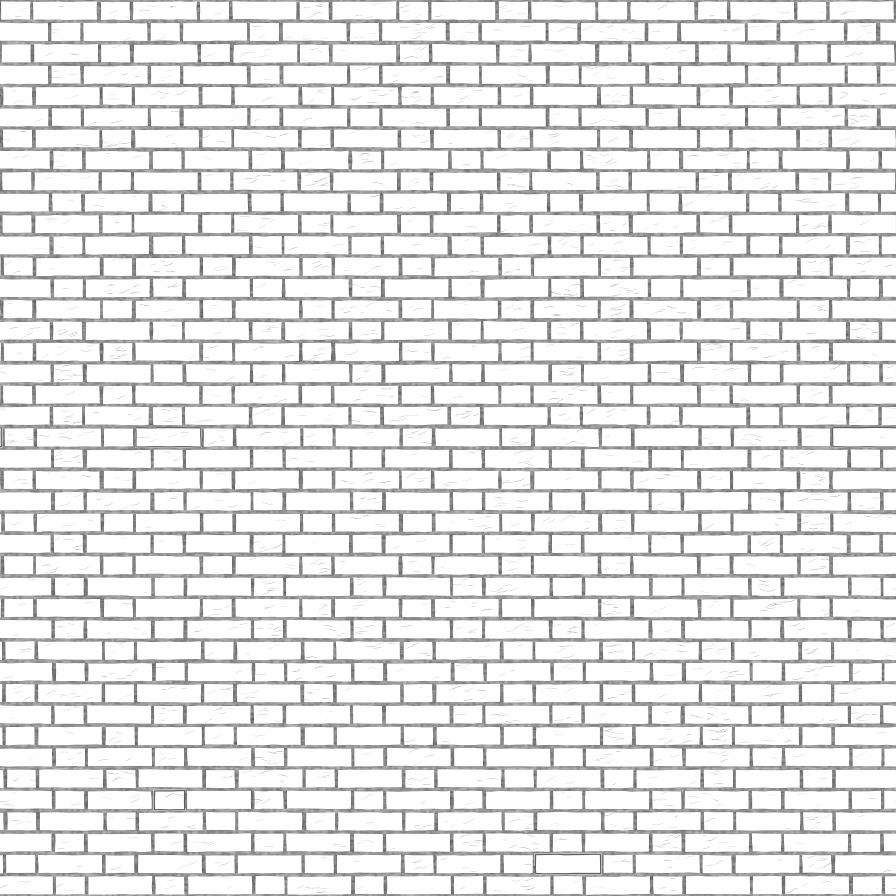
Write a WebGL 1 fragment shader that draws this texture map.

```glsl
precision highp float;

// White brick wall in Flemish bond: long and short bricks alternate along each course,
// and every second course is shifted by half a repeat. Bricks are slightly uneven boxes
// (distance functions) over grainy grey mortar, with faint hashed scratches on the faces.

uniform vec2 u_resolution;

const float REPEATS = 9.0;        // long + short pairs across
const float COURSES = 42.0;       // rows down
const float SHORT_PART = 0.325;   // share of a repeat taken by the short brick
const float HALF_JOINT = 0.0019;  // half the mortar width
const int SCRATCHES = 7;

const float FACE_TONE = 0.995;
const float BED_TONE = 0.58;
const float HEAD_TONE = 0.49;
const float SCRATCH_TONE = 0.72;

float hash(vec2 p) {
  return fract(sin(dot(p, vec2(127.1, 311.7))) * 43758.5453);
}

float noise(vec2 p) {
  vec2 i = floor(p);
  vec2 f = fract(p);
  f = f * f * (3.0 - 2.0 * f);
  float low = mix(hash(i), hash(i + vec2(1.0, 0.0)), f.x);
  float high = mix(hash(i + vec2(0.0, 1.0)), hash(i + vec2(1.0, 1.0)), f.x);
  return mix(low, high, f.y);
}

float boxDistance(vec2 p, vec2 halfSize) {
  vec2 q = abs(p) - halfSize;
  return length(max(q, 0.0)) + min(max(q.x, q.y), 0.0);
}

// Antialiased inside of a distance field
float coverage(float d, float pixel) {
  return clamp(0.5 - d / pixel, 0.0, 1.0);
}

// Finds the brick under p: its position relative to the centre, half size and id
void findBrick(vec2 p, out vec2 local, out vec2 halfSize, out vec2 id) {
  float course = floor(p.y * COURSES);
  float drift = 0.05 * p.y + 0.022 * (hash(vec2(course, 3.7)) - 0.5);
  float along = p.x * REPEATS - 0.5 * mod(course, 2.0) - drift;
  float u = fract(along);
  float isLong = step(SHORT_PART, u);
  float start = isLong * SHORT_PART;
  float end = mix(SHORT_PART, 1.0, isLong);
  id = vec2(mod(floor(along), REPEATS) * 2.0 + isLong, course);
  local = vec2((u - 0.5 * (start + end)) / REPEATS,
               (fract(p.y * COURSES) - 0.5) / COURSES);
  halfSize = vec2(0.5 * (end - start) / REPEATS, 0.5 / COURSES);
}

// Small shift and tilt of each brick
vec2 unsettle(vec2 local, vec2 id) {
  vec2 shift = vec2(hash(id + 11.3), hash(id + 23.9)) - 0.5;
  local += shift * vec2(0.0008, 0.0006);
  local.y += local.x * (hash(id + 37.1) - 0.5) * 0.018;
  return local;
}

// Short, thin, gently bent strokes, more of them on worn bricks
float scratches(vec2 local, vec2 halfSize, vec2 id, float pixel) {
  float wear = hash(id + 51.7);
  float amount = 0.0;
  for (int i = 0; i < SCRATCHES; i++) {
    vec2 seed = id + float(i) * vec2(17.3, 5.9);
    vec2 centre = (vec2(hash(seed + 1.1), hash(seed + 2.3)) - 0.5) * 1.6 * halfSize;
    vec2 q = local - centre;
    float reach = mix(0.003, 0.009, hash(seed + 4.7));
    float slope = mix(-0.15, 0.45, hash(seed + 6.1));
    float bend = 0.0006 * sin(q.x * 420.0 + 6.28 * hash(seed + 8.9));
    float offLine = abs(q.y + q.x * slope + bend);
    float thickness = max(0.0007, 0.8 * pixel);
    float stroke = 1.0 - smoothstep(0.0, thickness, offLine);
    stroke *= 1.0 - smoothstep(0.4 * reach, reach, abs(q.x));
    float present = step(hash(seed + 9.5), 0.12 + 0.75 * wear * wear * wear);
    amount = max(amount, stroke * present * mix(0.3, 0.9, hash(seed + 12.7)));
  }
  return amount * (0.4 + 0.6 * wear);
}

// Beds are paler than upright joints; both are grainy with darker edges
float mortarTone(vec2 p, float bed, float d) {
  float grain = 0.6 * noise(p * 310.0) + 0.4 * noise(p * vec2(90.0, 640.0));
  float edge = 1.0 - smoothstep(0.0, 0.0013, d);
  return mix(HEAD_TONE, BED_TONE, bed) + 0.3 * (grain - 0.5) - 0.07 * edge + 0.02;
}

void main() {
  float pixel = 1.0 / u_resolution.y;
  vec2 p = gl_FragCoord.xy / u_resolution;
  p.y = 1.0 - p.y;

  vec2 local, halfSize, id;
  findBrick(p, local, halfSize, id);
  vec2 face = halfSize - HALF_JOINT;
  vec2 q = unsettle(local, id);
  float d = boxDistance(q, face) + 0.0007 * (noise(p * 95.0) - 0.5);

  // Mortar, paler and dark-rimmed around the few loose bricks
  float bed = smoothstep(-0.0005, 0.0005, abs(q.y) - face.y);
  float mortar = mortarTone(p, bed, d);
  float loose = step(0.978, hash(id + 71.3));
  float rim = 1.0 - smoothstep(0.0006, 0.0006 + pixel, abs(d));
  mortar = mix(mortar, mix(0.74, 0.36, rim), loose);

  // Face with its scratches
  float marks = scratches(q, face, id, pixel);
  float brick = mix(FACE_TONE, SCRATCH_TONE, marks);

  gl_FragColor = vec4(vec3(mix(mortar, brick, coverage(d, pixel))), 1.0);
}
```
